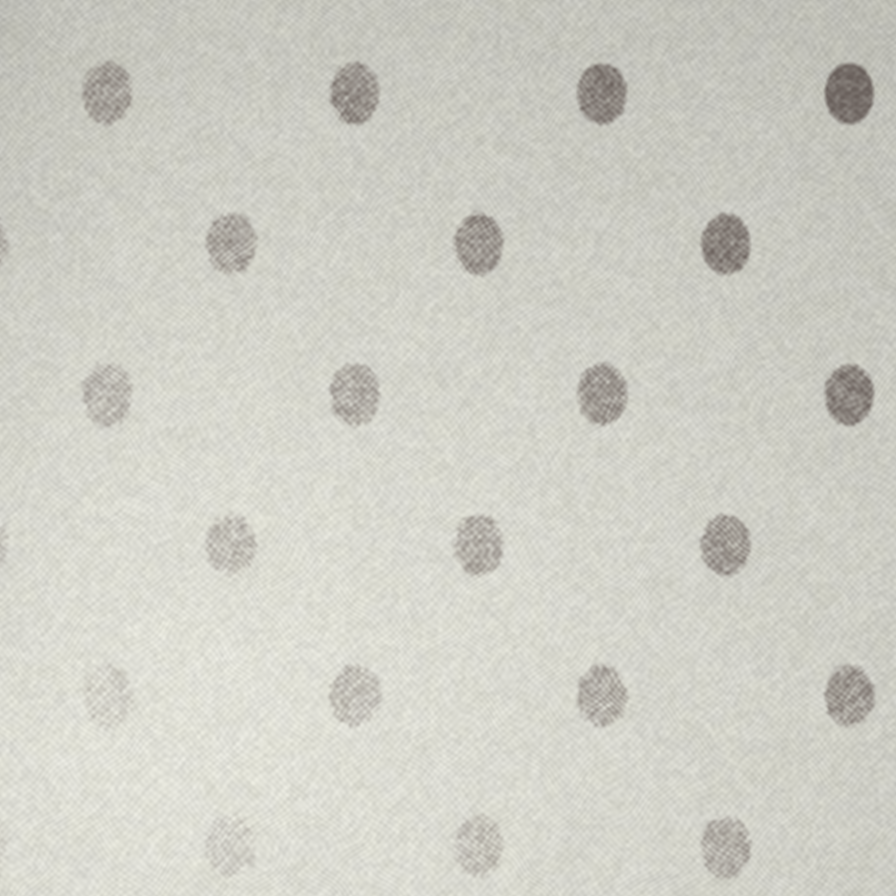
A three.js fragment shader for this pattern:

```glsl
#define PITCH vec2(0.2760, 0.1680)
#define FIRST_DOT vec2(0.1200, 0.8955)
#define DOT_RADII vec2(0.0272, 0.0340)
#define EDGE_BLUR 0.0038
#define THREADS 112.0
#define WEAVE_DEPTH 0.021
#define GRAIN_DEPTH 0.085
#define INK vec3(0.425, 0.392, 0.375)
#define WORN_INK vec3(0.475, 0.425, 0.405)
#define CLOTH_TINT vec3(1.0, 1.0, 0.958)
#define GLOW_CENTRE vec2(0.20, 0.20)

varying vec2 vUv;

float hash(vec2 p) {
  vec3 q = fract(p.xyx * 0.1031);
  q += dot(q, q.yzx + 33.33);
  return fract((q.x + q.y) * q.z);
}

float noise(vec2 p) {
  vec2 i = floor(p);
  vec2 f = fract(p);
  f = f * f * (3.0 - 2.0 * f);
  float low = mix(hash(i), hash(i + vec2(1.0, 0.0)), f.x);
  float high = mix(hash(i + vec2(0.0, 1.0)), hash(i + 1.0), f.x);
  return mix(low, high, f.y);
}

// Crossing threads, bent by uneven tension; -1 to 1
float weave(vec2 uv) {
  vec2 bend = vec2(noise(uv * 30.0), noise(uv * 30.0 + 71.0)) - 0.5;
  vec2 phase = 6.2832 * (uv * THREADS + bend * 1.3);
  return sin(phase.x) * sin(phase.y);
}

// Short slanted fibres mixed with fine lint; about -0.5 to 0.5
float fibreGrain(vec2 uv) {
  vec2 slant = vec2(uv.x + uv.y, uv.y - uv.x);
  float fibres = noise(slant * vec2(95.0, 135.0) + 200.0);
  float lint = noise(uv * 230.0 + 37.0);
  return 0.5 * fibres + 0.5 * lint - 0.5;
}

// Soft light pooling at the lower left, dimmer along the upper left edge
float clothTone(vec2 uv) {
  float away = length((uv - GLOW_CENTRE) * vec2(0.8, 1.0));
  float edgeShade = 0.04 * uv.y * exp(-12.0 * uv.x);
  return 0.882 - 0.138 * pow(away, 1.25) - edgeShade;
}

// Offset from the nearest dot centre, with alternate rows shifted by half
vec2 dotOffset(vec2 uv) {
  vec2 grid = (uv - FIRST_DOT) / PITCH;
  float row = floor(grid.y + 0.5);
  grid.x -= 0.5 * mod(row, 2.0);
  float column = floor(grid.x + 0.5);
  return (grid - vec2(column, row)) * PITCH;
}

// Print strength, growing faster toward the upper right
float printStrength(vec2 centre) {
  float along = max(centre.x + centre.y, 0.0);
  return clamp(0.02 + 0.26 * along + 0.12 * along * along, 0.08, 0.92);
}

void main() {
  float threads = weave(vUv);
  float grain = fibreGrain(vUv);

  // Cloth
  float blotch = noise(vUv * 14.0) - 0.5;
  float relief = WEAVE_DEPTH * threads + GRAIN_DEPTH * grain;
  vec3 cloth = CLOTH_TINT * (clothTone(vUv) + relief + 0.01 * blotch);
  cloth.b -= 0.016 * (noise(vUv * 60.0 + 11.0) - 0.5);

  // Printed dots, fading and wearing toward the lower left
  vec2 offset = dotOffset(vUv);
  float strength = printStrength(vUv - offset);
  float wear = 1.0 - strength;
  float rim = (length(offset / DOT_RADII) - 1.0) * DOT_RADII.x;
  rim += 0.005 * wear * grain;
  float blur = EDGE_BLUR * (0.7 + 0.6 * wear);
  float coverage = 1.0 - smoothstep(-blur, blur, rim);
  float patchy = 1.0 - (0.3 + 1.3 * wear) * grain - 0.35 * wear * threads;
  float ink = coverage * clamp(strength * patchy, 0.0, 1.0);

  vec3 inkTone = mix(INK, WORN_INK, wear) + 0.5 * relief;
  gl_FragColor = vec4(mix(cloth, inkTone, ink), 1.0);
}
```
